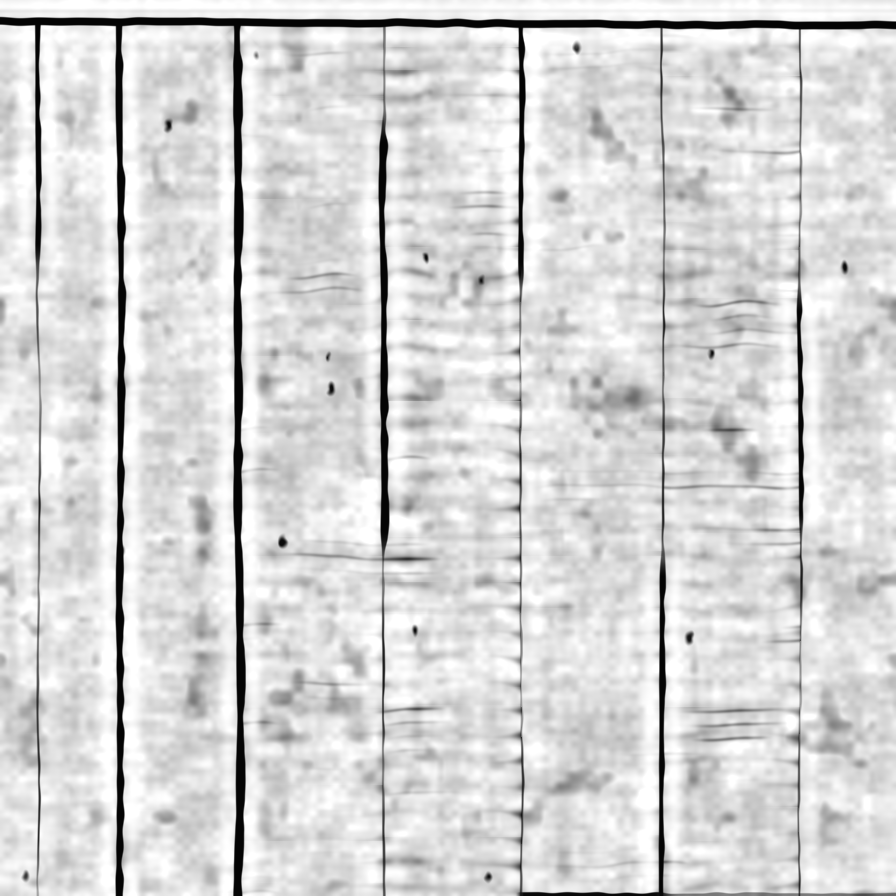
Reproduce this texture map procedurally as a Shadertoy shader.

```glsl
// Pale weathered planks with dark seams, a top rail and ribbed saw marks; tiles at the canvas edges.
#define BASE 0.868
#define GRAIN 1.45
#define HALO 0.105
#define RIB_ROWS 35.0
#define RIB_DARK 0.56
#define BLOTCH_DARK 0.30
#define THIN_SEAM 0.0011
#define RAIL_Y 0.9765
#define RAIL_HALF 0.0043
#define SPECK_CHANCE 0.10

// Each seam: x, half width where open, lower and upper end of the open part
const vec4 SEAMS[7] = vec4[7](
    vec4(0.043, 0.0027, 0.71, 1.10), vec4(0.134, 0.0037, -0.2, 1.10),
    vec4(0.267, 0.0042, -0.2, 1.10), vec4(0.428, 0.0038, 0.39, 0.86),
    vec4(0.582, 0.0028, 0.69, 1.10), vec4(0.740, 0.0030, -0.2, 0.375),
    vec4(0.893, 0.0025, 0.41, 0.67));
// Saw mark strength of the plank to the right of each seam
const float RIBS[7] = float[7](0.08, 0.10, 0.42, 1.0, 0.30, 0.62, 0.10);

float hash(vec2 p) {
    vec3 q = fract(vec3(p.xyx) * 0.1031);
    q += dot(q, q.yzx + 33.33);
    return fract((q.x + q.y) * q.z);
}

// Value noise with a whole number of cells across the canvas
float noise(vec2 uv, vec2 cells, float seed) {
    vec2 p = uv * cells, i = floor(p), f = fract(p);
    f = f * f * (3.0 - 2.0 * f);
    vec2 a = mod(i, cells) + seed, b = mod(i + 1.0, cells) + seed;
    return mix(mix(hash(a), hash(vec2(b.x, a.y)), f.x),
               mix(hash(vec2(a.x, b.y)), hash(b), f.x), f.y);
}

float bell(float x, float width) {
    return exp(-x * x / (width * width));
}

float stroke(float dist, float halfWidth, float soft) {
    return 1.0 - smoothstep(halfWidth - soft, halfWidth + soft, abs(dist));
}

// Fine grain in both directions, centred on zero
float grain(vec2 uv) {
    float g = 0.07 * noise(uv, vec2(13, 11), 3.0) + 0.10 * noise(uv, vec2(43, 47), 17.0)
            + 0.08 * noise(uv, vec2(120, 130), 29.0) + 0.07 * noise(uv, vec2(22, 115), 41.0)
            + 0.05 * noise(uv, vec2(95, 10), 53.0);
    return g - 0.185;
}

// Sparse small dark knots, one candidate per cell
float specks(vec2 uv, float soft) {
    vec2 cell = floor(uv * 12.0);
    vec2 centre = 0.2 + 0.6 * vec2(hash(cell + 61.0), hash(cell + 73.0));
    vec2 d = (fract(uv * 12.0) - centre) / 12.0;
    d += 0.003 * (noise(uv, vec2(150), 5.0) - 0.5);
    float radius = 0.002 + 0.003 * hash(cell + 87.0);
    return step(hash(cell + 97.0), SPECK_CHANCE) * stroke(length(d * vec2(1.2, 0.8)), radius, soft + 0.002);
}

// Thin broken scratches across the planks
float scratches(vec2 uv) {
    float y = uv.y * 64.0 + 0.5 * noise(uv, vec2(24, 6), 19.0);
    float row = mod(floor(y), 64.0);
    float run = noise(vec2(uv.x, (row + 0.5) / 64.0), vec2(11, 64), 111.0);
    return smoothstep(0.62, 0.92, run) * bell(fract(y) - 0.5, 0.13);
}

// Saw ribs: smudged dashes on the left, pointed teeth on the right
float ribs(vec2 uv, float left, float right) {
    float y = uv.y * RIB_ROWS + 0.45 * noise(uv, vec2(20, 12), 37.0);
    float row = mod(floor(y), RIB_ROWS), f = fract(y) - 0.5;
    float rowPower = 0.3 + 0.7 * hash(vec2(row, floor((left + right) * 900.0)));
    float smudge = noise(vec2(uv.x, (row + 0.5) / RIB_ROWS), vec2(38, RIB_ROWS), 131.0);
    float reach = 0.25 + 0.75 * (1.0 - smoothstep(0.03, 0.075, left));
    float dash = bell(f, 0.17) * smoothstep(0.15, 0.95, smudge) * reach * 0.8;
    float taper = exp(-right / 0.011);
    float tooth = bell(f, 0.07 + 0.12 * taper) * taper * 1.4;
    return rowPower * (dash + tooth) - 0.10 * bell(abs(f) - 0.5, 0.2);
}

void mainImage(out vec4 fragColor, in vec2 fragCoord) {
    vec2 uv = fragCoord / iResolution.xy;
    float soft = max(0.0011, 0.8 / iResolution.y);

    // Seams, their pale edges, and the plank this point lies on
    float crack = 0.0, halo = 0.0, left = 1.0, right = 1.0, ribPower = 0.0;
    for (int k = 0; k < 7; k++) {
        vec4 s = SEAMS[k];
        float seed = float(k) * 11.0 + 7.0;
        vec2 along = vec2(0.0, uv.y);
        float rough = noise(along, vec2(1, 55), seed);
        float d = uv.x - s.x - 0.004 * (noise(along, vec2(1, 9), seed + 200.0) - 0.5) - 0.0012 * (rough - 0.5);
        float ahead = fract(d), behind = fract(-d);
        if (ahead < left) { left = ahead; ribPower = RIBS[k]; }
        right = min(right, behind);
        d = min(ahead, behind);
        float open = smoothstep(s.z - 0.02, s.z + 0.02, uv.y) * (1.0 - smoothstep(s.w - 0.02, s.w + 0.02, uv.y));
        float halfWidth = mix(THIN_SEAM, s.y, open) * (0.7 + 0.6 * rough);
        float ink = mix(0.3 + 0.6 * noise(along, vec2(1, 14), seed + 90.0), 1.0, open);
        crack = max(crack, ink * stroke(d, halfWidth, soft));
        halo = max(halo, mix(0.3, 1.0, open) * bell(d - 0.014, 0.0095));
    }

    // Plank surface
    float dirt = noise(uv, vec2(27, 23), 151.0) * 0.65 + noise(uv, vec2(75, 68), 163.0) * 0.35;
    float grime = 1.0 - smoothstep(0.05, 0.28, uv.y);
    float tone = BASE + GRAIN * grain(uv);
    tone -= BLOTCH_DARK * smoothstep(0.66 - 0.06 * grime, 0.95, dirt);
    tone -= RIB_DARK * ribPower * ribs(uv, left, right);
    tone -= 0.38 * smoothstep(0.15, 0.6, ribPower) * scratches(uv);
    tone = mix(tone, 0.04, specks(uv, soft));

    // Top rail with its pale border, and the worn lower edge
    float railD = uv.y - RAIL_Y + 0.005 * uv.x + 0.002 * (noise(uv, vec2(45, 1), 177.0) - 0.5);
    float below = 1.0 - smoothstep(-0.002, 0.002, railD);
    halo = max(halo * below, bell(abs(railD) - 0.016, 0.010));
    tone = mix(0.90 + 0.6 * grain(uv) - 0.14 * bell(uv.y - 0.988, 0.0025), tone, below);
    tone = mix(tone, max(tone, 0.90), 0.55 * halo) + HALO * halo;
    tone = mix(tone, 0.015, crack * below);
    tone = mix(tone, 0.015, stroke(railD, RAIL_HALF, soft));
    float footInk = smoothstep(0.575, 0.585, uv.x) * mix(1.0, 0.5, smoothstep(0.73, 0.76, uv.x));
    tone = mix(tone, 0.03, footInk * stroke(uv.y - 0.001, 0.0025 * (0.6 + 0.8 * noise(uv, vec2(60, 1), 191.0)), soft));

    fragColor = vec4(vec3(clamp(tone, 0.015, 1.0)), 1.0);
}
```
